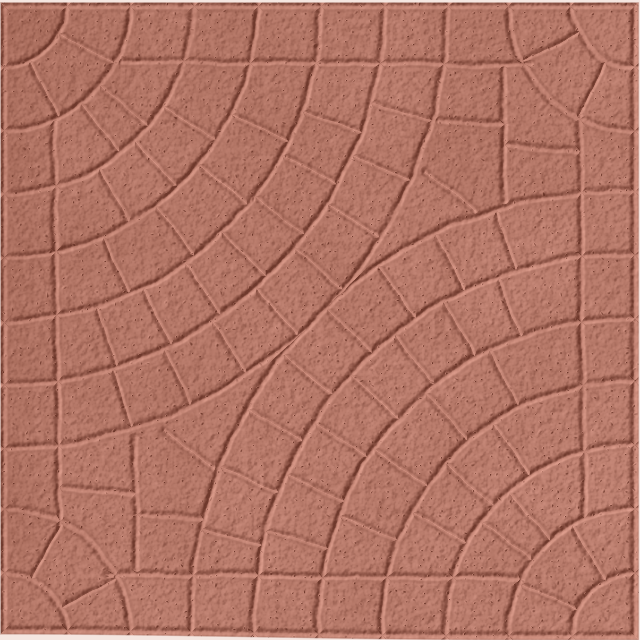
A WebGL 1 fragment shader for this pattern:

```glsl
precision highp float;
// Terracotta paving tile: raised ridges form two large opposed fans and two
// small corner fans. Ridge distances and gradient noise make a height field,
// which is lit by its slope and coloured with mottled clay.

uniform vec2 u_resolution;

const float RING_START = 0.0065;   // ring radius = start + k * gap
const float RING_GAP = 0.0992;
const float RIDGE_WIDTH = 0.0050;
const float WOBBLE = 0.005;
const float HIGHLIGHT = 0.15;
const float SHADE = 1.05;
const vec2 TO_LIGHT = vec2(0.82, 0.57);  // y points down the tile
const vec3 CLAY_DARK = vec3(0.62, 0.385, 0.32);
const vec3 CLAY_LIGHT = vec3(0.80, 0.555, 0.495);
const vec3 GROOVE = vec3(0.42, 0.21, 0.16);
const vec3 CREST = vec3(0.77, 0.52, 0.46);
const vec3 BACKDROP = vec3(0.96, 0.90, 0.88);

vec2 hash2(vec2 p) {
  vec3 q = fract(vec3(p.xyx) * vec3(0.1031, 0.1030, 0.0973));
  q += dot(q, q.yzx + 33.33);
  return fract((q.xx + q.yz) * q.zy);
}

float gradientDot(vec2 cell, vec2 corner, vec2 f) {
  return dot(hash2(cell + corner) * 2.0 - 1.0, f - corner);
}

float noise(vec2 p) {
  vec2 i = floor(p), f = p - i;
  vec2 u = f * f * f * (f * (f * 6.0 - 15.0) + 10.0);
  vec2 e = vec2(0.0, 1.0);
  return mix(mix(gradientDot(i, e.xx, f), gradientDot(i, e.yx, f), u.x),
             mix(gradientDot(i, e.xy, f), gradientDot(i, e.yy, f), u.x), u.y);
}

float fbm(vec2 p) {
  float sum = 0.0, amp = 1.0;
  for (int i = 0; i < 4; i++) {
    sum += amp * noise(p);
    p = p * 2.03 + 17.0;
    amp *= 0.65;
  }
  return sum;
}

float segment(vec2 p, vec2 a, vec2 b) {
  vec2 ab = b - a;
  return length(p - a - ab * clamp(dot(p - a, ab) / dot(ab, ab), 0.0, 1.0));
}

// Concentric rings that bulge on the diagonal, with spokes in each band
float fan(vec2 p, float rings, float tilt, float bulge) {
  float r = length(p);
  float t = (r / (1.0 + bulge * 2.0 * p.x * p.y / (r * r + 1e-5)) - RING_START) / RING_GAP;
  float d = abs(t - clamp(floor(t + 0.5), 1.0, rings)) * RING_GAP;
  float band = floor(t);
  if (band >= 1.0 && band < rings) {
    float count = band < 3.0 ? 2.0 : band < 5.0 ? band : band + 2.0;
    float stepDeg = band < 2.0 ? 34.0 : band < 3.0 ? 11.0
                  : band < 5.0 ? 13.4 : band < 6.0 ? 8.7 : 8.2;
    float lean = band > 5.0 ? 0.4 * tilt - 1.2 : tilt;
    float a = degrees(atan(p.y, p.x)) - 45.0 - lean;
    float m = clamp(floor(a / stepDeg + count * 0.5), 0.0, count - 1.0);
    float off = a - (m - (count - 1.0) * 0.5) * stepDeg;
    d = min(d, abs(radians(off)) * r + 0.0012);
  }
  return d;
}

// Straight courses beside a fan and the joints between the fans
float courses(vec2 p) {
  float d = segment(p, vec2(0.085, 0.19), vec2(0.094, 0.82));
  d = min(d, segment(p, vec2(0.19, 0.097), vec2(0.83, 0.102)));
  d = min(d, segment(p, vec2(0.786, 0.108), vec2(0.789, 0.315)));
  d = min(d, segment(p, vec2(0.79, 0.228), vec2(0.903, 0.238)));
  d = min(d, segment(p, vec2(0.684, 0.188), vec2(0.788, 0.196)));
  return min(d, segment(p, vec2(0.666, 0.268), vec2(0.742, 0.328)) + 0.001);
}

float inset(vec2 p) {
  float bottom = mix(0.991, 1.0, smoothstep(0.0, 0.8, p.x));
  return min(min(p.x - 0.001, 0.998 - p.x), min(p.y - 0.004, bottom - p.y));
}

float ridgeDistance(vec2 p) {
  vec2 w = p + WOBBLE * vec2(noise(p * 13.0), noise(p * 13.0 + 41.0))
             + 0.0025 * vec2(noise(p * 42.0), noise(p * 42.0 + 23.0));
  vec2 v = 1.0 - w;
  float d = min(fan(w, 7.0, 1.2, 0.0), fan(v, 7.0, -2.5, 0.018));
  d = min(d, fan(vec2(v.x, w.y), 2.0, 0.0, 0.018));
  d = min(d, fan(vec2(w.x, v.y), 2.0, 0.0, 0.018));
  d = min(d, min(courses(w), courses(v)));
  return min(d, abs(inset(p) - 0.006));
}

// Sparse irregular dents, one candidate per jittered cell
float pits(vec2 p) {
  vec2 g = p * 75.0 + 0.5 * vec2(noise(p * 60.0), noise(p * 60.0 + 9.0));
  vec2 cell = floor(g), place = hash2(cell + 7.0), kind = hash2(cell + 91.0);
  float d = length(g - cell - 0.25 - 0.5 * place);
  return step(0.6, kind.x) * (1.0 - smoothstep(0.0, 0.12 + 0.13 * kind.y, d));
}

float height(vec2 p) {
  float d = ridgeDistance(p) / RIDGE_WIDTH;
  float ridge = RIDGE_WIDTH * exp(-d * d) * (0.95 + 0.5 * noise(p * 16.0));
  return ridge - 0.0011 * pits(p) + 0.0015 * noise(p * 120.0)
       + 0.0006 * noise(p * 210.0) + 0.0016 * noise(p * 55.0);
}

void main() {
  vec2 uv = gl_FragCoord.xy / u_resolution;
  vec2 p = vec2(uv.x, 1.0 - uv.y);

  // Slope lighting
  const vec2 e = vec2(0.0014, 0.0);
  float h = height(p);
  vec2 slope = vec2(height(p + e.xy) - h, height(p + e.yx) - h) / e.x;
  float light = -dot(slope, TO_LIGHT);

  // Mottled clay, paler toward the lower right
  float tone = 0.53 + 0.14 * (p.x + p.y - 1.0) * (1.2 - 0.5 * p.x);
  tone += 0.16 * fbm(p * 6.0) + 0.24 * noise(p * 75.0) + 0.18 * noise(p * 150.0);
  tone -= 0.14 * (1.0 - smoothstep(0.0, 0.1, p.x));
  vec3 color = mix(CLAY_DARK, CLAY_LIGHT, clamp(tone, 0.0, 1.0));

  // Ridge crests, shaded grooves and dents
  float d = ridgeDistance(p);
  color = mix(color, CREST, 0.4 * (1.0 - smoothstep(0.0, 0.005, d)));
  float groove = smoothstep(0.003, 0.006, d) * (1.0 - smoothstep(0.006, 0.011, d));
  color = mix(color, GROOVE, 0.18 * groove + 0.15 * pits(p));
  color += HIGHLIGHT * clamp(light, 0.0, 1.0) * vec3(0.78, 0.73, 0.71);
  color = mix(color, GROOVE, clamp(-light * SHADE, 0.0, 0.95));

  // Tile outline
  float px = 1.0 / min(u_resolution.x, u_resolution.y);
  color = mix(BACKDROP, color, smoothstep(-px, px, inset(p)));
  gl_FragColor = vec4(clamp(color, 0.0, 1.0), 1.0);
}
```
